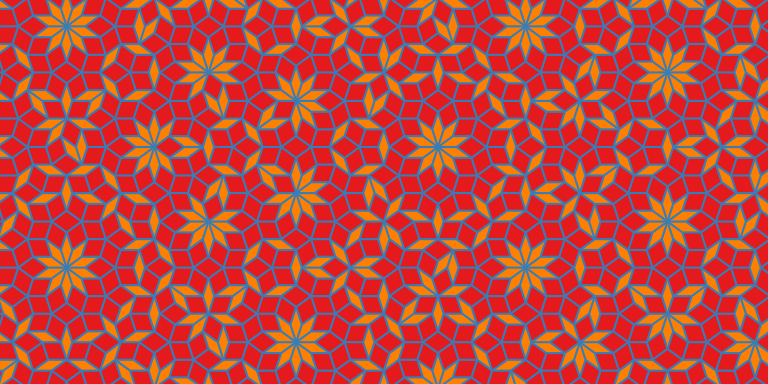
Give the GLSL for this pattern, as a Shadertoy shader.

```glsl
// Rhombus tiling with five-fold order: red wide and orange narrow tiles, blue seams.

const float TAU = 6.2831853;
const float EDGE = 0.0482;              // tile side, in canvas heights
const float SEAM = 0.115;               // seam width, in tile sides
const vec2 STAR = vec2(1.1406, 0.6172); // centre of the ten-petal star

const vec3 RED = vec3(0.895, 0.102, 0.110);
const vec3 ORANGE = vec3(1.0, 0.498, 0.0);
const vec3 BLUE = vec3(0.216, 0.494, 0.722);

// Unit normal of one of the five line families.
vec2 gridAxis(int i) {
    float a = TAU * float(i) / 5.0;
    return vec2(cos(a), sin(a));
}

// Offset of a line family; the small wave breaks perfect symmetry.
float gridShift(int i) {
    return 0.5 + 0.036 * cos(2.0 * TAU * float(i) / 5.0 + 0.15);
}

float cross2(vec2 a, vec2 b) {
    return a.x * b.y - a.y * b.x;
}

// Coordinates (s, t) such that v = s * a + t * b.
vec2 solveBasis(vec2 v, vec2 a, vec2 b) {
    return vec2(cross2(v, b), cross2(a, v)) / cross2(a, b);
}

// Corner of the tile dual to the crossing of line n.x of family j
// and line n.y of family k.
vec2 tileCorner(vec2 axes[5], float shifts[5], int j, int k, vec2 n) {
    vec2 a = axes[j], b = axes[k];
    vec2 c = n - vec2(shifts[j], shifts[k]);
    vec2 g = vec2(c.x * b.y - c.y * a.y, a.x * c.y - b.x * c.x) / cross2(a, b);
    vec2 corner = n.x * a + n.y * b;
    for (int i = 0; i < 5; i++) {
        if (i != j && i != k) corner += ceil(dot(g, axes[i]) + shifts[i]) * axes[i];
    }
    return corner;
}

// Finds the tile holding p: x = distance to its border, y = 1 if narrow.
vec2 findTile(vec2 p) {
    vec2 axes[5];
    float shifts[5];
    for (int i = 0; i < 5; i++) {
        axes[i] = gridAxis(i);
        shifts[i] = gridShift(i);
    }
    vec2 g = p / 2.5; // approximate place in the line grid
    for (int j = 0; j < 4; j++) {
        for (int k = j + 1; k < 5; k++) {
            vec2 a = axes[j], b = axes[k];
            vec2 near = round(vec2(dot(g, a) + shifts[j], dot(g, b) + shifts[k]));
            for (int q = 0; q < 9; q++) {
                vec2 n = near + vec2(q % 3 - 1, q / 3 - 1);
                vec2 st = solveBasis(p - tileCorner(axes, shifts, j, k, n), a, b);
                vec2 inset = min(st, 1.0 - st);
                float border = min(inset.x, inset.y);
                if (border >= 0.0) {
                    float height = abs(cross2(a, b));
                    return vec2(border * height, height < 0.8 ? 1.0 : 0.0);
                }
            }
        }
    }
    return vec2(0.0); // exactly on a seam
}

void mainImage(out vec4 fragColor, in vec2 fragCoord) {
    vec2 p = (fragCoord / iResolution.y - STAR) / EDGE;
    float pixel = 1.0 / (iResolution.y * EDGE);

    vec2 tile = findTile(p);
    vec3 color = mix(RED, ORANGE, tile.y);

    // Seam with an edge one pixel soft
    float seam = clamp((0.5 * SEAM - tile.x) / pixel + 0.5, 0.0, 1.0);
    fragColor = vec4(mix(color, BLUE, seam), 1.0);
}
```
